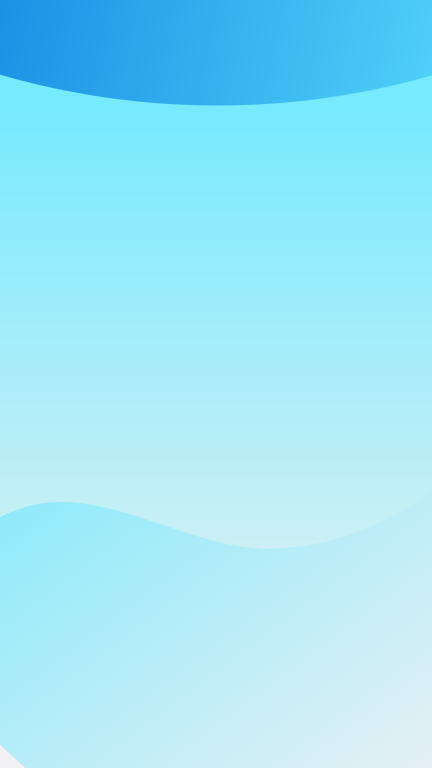
Write a Shadertoy shader that draws this background.

```glsl
// Soft cyan backdrop with a blue domed header and a pale rolling wave.

// Lengths are in canvas widths, with y measured down from the top edge.
const vec3 HEADER_LEFT  = vec3(0.105, 0.570, 0.898);
const vec3 HEADER_RIGHT = vec3(0.315, 0.820, 0.975);
const vec3 SKY_TOP      = vec3(0.464, 0.918, 1.000);
const vec3 SKY_BOTTOM   = vec3(0.796, 0.938, 0.962);
const vec3 WAVE_NEAR    = vec3(0.570, 0.918, 0.982);
const vec3 WAVE_FAR     = vec3(0.900, 0.942, 0.960);
const vec3 CORNER_COLOR = vec3(0.950, 0.950, 0.955);

const float HEADER_RADIUS = 1.806;
const vec2  HEADER_LOW    = vec2(0.503, 0.2442);
const vec2  HEADER_AXIS   = vec2(0.93, 0.20);
const vec2  SKY_SPAN      = vec2(0.2315, 1.2685);

const vec2  CREST        = vec2(0.139, 1.162);
const vec2  TROUGH       = vec2(0.620, 1.270);
const float CREST_CURVE  = 1.80;
const float TROUGH_CURVE = 0.907;
const vec2  WAVE_ORIGIN  = vec2(0.0, 1.204);
const vec2  WAVE_AXIS    = vec2(0.566, 0.756);

const vec2 CORNER_POINT  = vec2(0.0, 1.724);
const vec2 CORNER_NORMAL = vec2(-0.677, 0.736);

// Coverage of the region where the signed distance is negative.
float coverage(float dist, float pixel) {
    return 1.0 - smoothstep(-0.75 * pixel, 0.75 * pixel, dist);
}

// Parabolic ends joined by a smooth descent from crest to trough.
float waveHeight(float x) {
    float left = min(x - CREST.x, 0.0);
    float right = max(x - TROUGH.x, 0.0);
    return mix(CREST.y, TROUGH.y, smoothstep(CREST.x, TROUGH.x, x))
         + CREST_CURVE * left * left - TROUGH_CURVE * right * right;
}

void mainImage(out vec4 fragColor, in vec2 fragCoord) {
    float pixel = 1.0 / iResolution.x;
    vec2 p = vec2(fragCoord.x, iResolution.y - fragCoord.y) * pixel;

    // Sky
    float skyBlend = clamp((p.y - SKY_SPAN.x) / (SKY_SPAN.y - SKY_SPAN.x), 0.0, 1.0);
    vec3 color = mix(SKY_TOP, SKY_BOTTOM, skyBlend);

    // Wave with a diagonal gradient
    float waveBlend = clamp(dot(p - WAVE_ORIGIN, WAVE_AXIS), 0.0, 1.0);
    vec3 waveColor = mix(WAVE_NEAR, WAVE_FAR, waveBlend);
    color = mix(color, waveColor, coverage(waveHeight(p.x) - p.y, pixel));

    // Cut corner at the lower left
    float cornerDist = -dot(p - CORNER_POINT, CORNER_NORMAL);
    color = mix(color, CORNER_COLOR, coverage(cornerDist, pixel));

    // Header: the lower arc of a large disc
    vec2 headerCenter = HEADER_LOW - vec2(0.0, HEADER_RADIUS);
    float headerDist = length(p - headerCenter) - HEADER_RADIUS;
    float headerBlend = clamp(dot(p, HEADER_AXIS), 0.0, 1.0);
    vec3 headerColor = mix(HEADER_LEFT, HEADER_RIGHT, headerBlend);
    color = mix(color, headerColor, coverage(headerDist, pixel));

    fragColor = vec4(color, 1.0);
}
```
